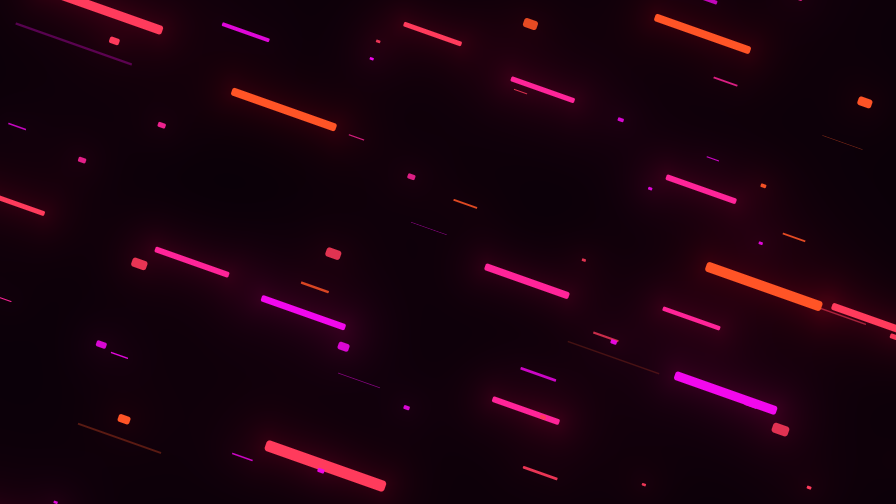
Write a Shadertoy shader that draws this background.

```glsl
const float TILT = -0.34;              // streak direction in radians
const vec3 BASE = vec3(0.042, 0.0, 0.033);
const vec3 HAZE = vec3(0.022, 0.0, 0.008);
const vec3 MAGENTA = vec3(0.95, 0.03, 0.93);
const vec3 PINK = vec3(1.0, 0.14, 0.60);
const vec3 CORAL = vec3(1.0, 0.23, 0.36);
const vec3 ORANGE = vec3(1.0, 0.33, 0.15);
const vec3 GLOW_TINT = vec3(1.0, 0.04, 0.55);
const float GLOW_RADIUS = 0.045;
const float MARGIN = 0.04;             // scatter beyond the canvas edge
const float RIGHT_BIAS = 0.85;         // below 1 crowds the right side
const float CORNER = 0.3;              // rounding, relative to thickness

// One kind of streak; lengths are in canvas heights
struct Layer {
    int count;
    float seed;
    vec2 lengthRange;
    vec2 slimness;                     // thickness divided by length
    vec2 opacity;
    float glow;
};

const Layer HAIRLINES = Layer(8, 211.0, vec2(0.07, 0.25), vec2(0.012, 0.022), vec2(0.15, 0.6), 0.0);
const Layer DASHES = Layer(19, 37.0, vec2(0.025, 0.10), vec2(0.07, 0.085), vec2(0.75, 1.0), 0.02);
const Layer BARS = Layer(17, 83.0, vec2(0.12, 0.26), vec2(0.07, 0.09), vec2(1.0, 1.0), 0.13);
const Layer DOTS = Layer(28, 149.0, vec2(0.008, 0.042), vec2(0.58, 0.70), vec2(0.85, 1.0), 0.045);

vec3 hash3(float n) {
    vec3 p = fract(vec3(n) * vec3(0.1031, 0.1030, 0.0973));
    p += dot(p, p.yzx + 33.33);
    return fract((p.xxy + p.yzz) * p.zyx);
}

vec2 gradientAt(vec2 cell) {
    float angle = 6.2832 * hash3(cell.x + 57.0 * cell.y + 400.0).x;
    return vec2(cos(angle), sin(angle));
}

float gradientNoise(vec2 p) {
    vec2 i = floor(p), f = fract(p);
    vec2 u = f * f * f * (f * (f * 6.0 - 15.0) + 10.0);
    vec2 e = vec2(1.0, 0.0);
    float low = mix(dot(gradientAt(i), f), dot(gradientAt(i + e.xy), f - e.xy), u.x);
    float high = mix(dot(gradientAt(i + e.yx), f - e.yx), dot(gradientAt(i + e.xx), f - e.xx), u.x);
    return mix(low, high, u.y);
}

float roundedBox(vec2 p, vec2 halfSize, float radius) {
    vec2 q = abs(p) - halfSize + radius;
    return length(max(q, 0.0)) + min(max(q.x, q.y), 0.0) - radius;
}

vec3 pickColour(float h) {
    return h < 0.33 ? MAGENTA : h < 0.53 ? PINK : h < 0.82 ? CORAL : ORANGE;
}

// Paints a layer into ink (premultiplied, with alpha) and adds its light to glow
void scatter(vec2 p, Layer layer, inout vec4 ink, inout vec3 glow) {
    float pixel = 1.0 / iResolution.y;
    float aspect = iResolution.x / iResolution.y;
    float c = cos(TILT), s = sin(TILT);
    for (int i = 0; i < layer.count; i++) {
        float id = float(i) + layer.seed;
        vec3 shape = hash3(id);
        vec3 look = hash3(id + 531.0);

        // Low-discrepancy placement with jitter
        vec2 spot = fract(id * vec2(0.7549, 0.5698) + 0.12 * look.xy);
        spot.x = pow(spot.x, RIGHT_BIAS);
        vec2 centre = mix(vec2(-MARGIN), vec2(aspect, 1.0) + MARGIN, spot);

        vec2 d = p - centre;
        d = vec2(c * d.x + s * d.y, c * d.y - s * d.x);
        float len = mix(layer.lengthRange.x, layer.lengthRange.y, shape.x * shape.x);
        float thick = len * mix(layer.slimness.x, layer.slimness.y, shape.y);
        float dist = roundedBox(d, 0.5 * vec2(len, thick), CORNER * thick);

        vec3 colour = pickColour(look.z);
        float cover = clamp(0.5 - dist / pixel, 0.0, 1.0);
        cover *= mix(layer.opacity.x, layer.opacity.y, shape.z);
        ink = mix(ink, vec4(colour, 1.0), cover);
        glow += layer.glow * colour * GLOW_TINT * exp(-max(dist, 0.0) / GLOW_RADIUS);
    }
}

void mainImage(out vec4 fragColor, in vec2 fragCoord) {
    vec2 p = fragCoord / iResolution.y;

    // Dark ground with a faint uneven haze
    vec3 colour = BASE + HAZE * gradientNoise(p * 2.3 + 5.0);

    vec4 ink = vec4(0.0);
    vec3 glow = vec3(0.0);
    scatter(p, HAIRLINES, ink, glow);
    scatter(p, DASHES, ink, glow);
    scatter(p, BARS, ink, glow);
    scatter(p, DOTS, ink, glow);

    colour = (colour + glow) * (1.0 - ink.a) + ink.rgb;
    fragColor = vec4(clamp(colour, 0.0, 1.0), 1.0);
}
```
